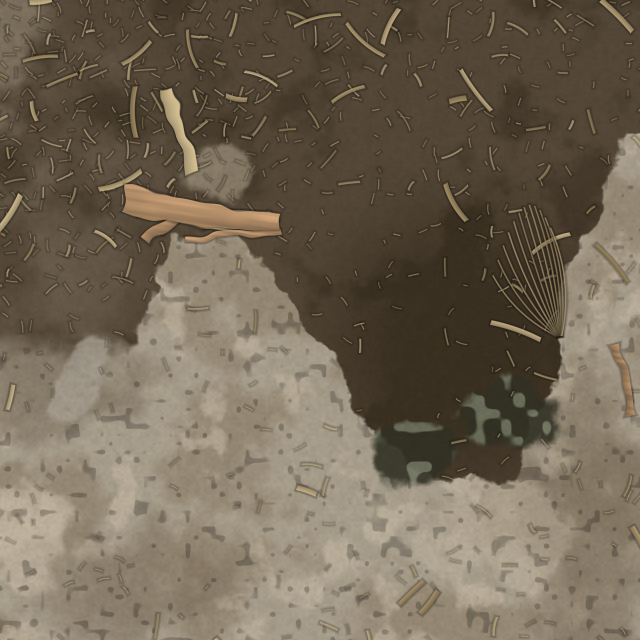
Write a three.js fragment shader that draws this texture.

```glsl
// Damp dark soil over worn concrete, seen from above, littered with straw.
// A warped floor line splits the two; noise tints them, hashed grids scatter
// the straw, and bowed sticks form the wood and the dry sprig.

varying vec2 vUv;

const vec3 SOIL = vec3(.325, .275, .215);
const vec3 WET_SOIL = vec3(.225, .185, .13);
const vec3 MUD = vec3(.45, .40, .33);
const vec3 TAN = vec3(.58, .53, .45);
const vec3 STONE = vec3(.65, .61, .54);
const vec3 PALE = vec3(.76, .71, .63);
const vec3 MOSS = vec3(.19, .19, .14);
const vec3 PEBBLE = vec3(.43, .45, .37);
const vec3 STRAW = vec3(.80, .72, .55);
const vec3 DULL_STRAW = vec3(.58, .50, .34);
const vec3 WOOD = vec3(.77, .61, .45);
const float SOFT = .0012;      // half width of smoothed edges
const float STRAW_CELL = .095; // grid size of the longest straws
const float BLADES = 12.;

float hash(vec2 p) {
  vec3 q = fract(p.xyx * .1031);
  q += dot(q, q.yzx + 33.33);
  return fract((q.x + q.y) * q.z);
}

float noise(vec2 p) {
  vec2 i = floor(p), f = fract(p);
  f = f * f * (3. - 2. * f);
  return mix(mix(hash(i), hash(i + vec2(1, 0)), f.x),
             mix(hash(i + vec2(0, 1)), hash(i + vec2(1, 1)), f.x), f.y);
}

float fbm(vec2 p) {
  float sum = 0., amp = .52;
  for (int i = 0; i < 5; i++) {
    sum += amp * noise(p);
    p = mat2(1.6, 1.2, -1.2, 1.6) * p + 7.3;
    amp *= .5;
  }
  return sum;
}

// Height of the border between concrete (below) and soil (above)
float floorLine(float x) {
  return .46 + .18 * smoothstep(.21, .27, x) - .38 * clamp((x - .38) / .26, 0., 1.)
    + .16 * smoothstep(.79, .88, x) + .2 * smoothstep(.86, .91, x)
    + .18 * smoothstep(.92, .97, x);
}

// Ragged elliptic patch (centre, radii), 1 inside
float blob(vec2 p, vec4 e, float blur) {
  float d = length((p - e.xy) / e.zw) + (fbm(p * 17. + e.xy * 9.) - .5) * 1.5;
  return 1. - smoothstep(1. - blur, 1. + blur, d);
}

// Bowed stick: x is its distance, y the position across it
vec2 stick(vec2 p, vec4 ends, float width, float bow) {
  vec2 q = p - ends.xy, dir = ends.zw - ends.xy;
  float len = length(dir);
  dir /= len;
  float along = dot(q, dir), t = clamp(along / len, 0., 1.);
  float across = dir.x * q.y - dir.y * q.x - bow * len * 4. * t * (1. - t);
  return vec2(max(abs(across) - width, abs(along - .5 * len) - .5 * len), across / width);
}

// Lays a stick on the ground with a thin contact shadow
void lay(inout vec3 col, vec2 s, vec3 tint, float opacity) {
  col *= 1. - .32 * opacity * (1. - smoothstep(0., .005, s.x));
  tint *= .93 + .13 * clamp(s.y, -1., 1.);
  col = mix(col, tint, opacity * (1. - smoothstep(-SOFT, SOFT, s.x)));
}

float strawDensity(vec2 c) {
  float high = smoothstep(.35, .8, c.y), left = 1. - smoothstep(.15, .6, c.x);
  return mix(.08, .07 + high * (.28 + .45 * left), step(floorLine(c.x), c.y));
}

void scatterStraw(inout vec3 col, vec2 p) {
  for (int layer = 0; layer < 3; layer++) {
    float fine = 2. - float(layer), size = STRAW_CELL * pow(.47, fine);
    for (int k = 0; k < 9; k++) {
      vec2 cell = floor(p / size) + vec2(mod(float(k), 3.), floor(float(k) / 3.)) - 1.;
      vec2 id = cell + 31. * fine + 5.;
      vec2 c = (cell + vec2(hash(id + 11.3), hash(id + 47.1))) * size;
      if (hash(id + 83.7) > strawDensity(c)) continue;
      float angle = 6.2832 * hash(id + 61.2);
      vec2 reach = vec2(cos(angle), sin(angle)) * size * mix(.14, .44, hash(id + 19.9));
      float width = max(.0009, size * mix(.022, .048, hash(id + 5.5)));
      vec2 s = stick(p, vec4(c - reach, c + reach), width, .16 * hash(id + 2.2) - .08);
      lay(col, s, mix(STRAW, DULL_STRAW, hash(id + 71.4)), .95 - .15 * fine);
    }
  }
}

vec3 concrete(vec2 p) {
  vec3 col = mix(TAN, STONE, smoothstep(.38, .58, fbm(p * 9. + 3.)));
  col = mix(col, PALE, .6 * smoothstep(.6, .74, fbm(p * 15. + 40.)));
  col = mix(col, MUD * 1.08, .65 * blob(p, vec4(.2, .08, .17, .09), .5));
  col = mix(col, MUD * 1.06, .65 * blob(p, vec4(.92, .14, .09, .2), .5));
  col = mix(col, MUD, .6 * blob(p, vec4(.05, .4, .16, .08), .5));
  col = mix(col, PALE, .65 * blob(p, vec4(.04, .17, .06, .08), .2));
  col = mix(col, PALE, .45 * blob(p, vec4(.78, .16, .1, .07), .15));
  return col * (1. - .22 * smoothstep(.76, .9, noise(p * 75.)));
}

vec3 soil(vec2 p) {
  float pit = 1. - smoothstep(.08, .33, length(p - vec2(.73, .45)));
  float damp = pit + .6 * smoothstep(.52, .72, fbm(p * 11. + 20.));
  vec3 col = mix(SOIL, WET_SOIL, min(damp, 1.));
  float dust = (1. - smoothstep(.05, .4, p.x)) * smoothstep(.35, .65, fbm(p * 7. + 60.));
  col = mix(col, MUD, .65 * dust);
  col = mix(col, TAN, .6 * blob(p, vec4(0, .94, .07, .12), .4));
  return mix(col, TAN, .8 * blob(p, vec4(.35, .735, .05, .04), .2));
}

void main() {
  vec2 p = vUv;
  // Ground: ragged border, blurred on the dusty left
  vec2 w = p + .07 * (vec2(fbm(p * 16.), fbm(p * 16. + 50.)) - .5);
  float slope = (floorLine(w.x + .004) - floorLine(w.x - .004)) / .008;
  float border = (w.y - floorLine(w.x)) / sqrt(1. + slope * slope);
  float blur = mix(.035, .003, smoothstep(.15, .23, p.x));
  vec3 col = mix(concrete(p), soil(p), smoothstep(-blur, blur, border));

  // Mossy rubble at the foot of the pit, a grey flake, fine grain
  float rubble = max(blob(p, vec4(.65, .29, .05, .05), .2), blob(p, vec4(.8, .35, .085, .05), .2));
  col = mix(col, mix(MOSS, PEBBLE, smoothstep(.58, .72, noise(p * 48.))), .9 * rubble);
  vec2 lean = p - vec2(.45 * (p.y - .4), 0);
  col = mix(col, STONE + vec3(0, .01, .03), .75 * blob(lean, vec4(.12, .4, .035, .09), .15));
  col *= .95 + .06 * noise(p * 240.) + .04 * noise(p * 110.);

  scatterStraw(col, p);

  // Dry sprig: blades fanning up from one root
  for (float i = 0.; i < BLADES; i++) {
    float f = i / (BLADES - 1.);
    vec4 ends = vec4(.87 + .008 * f, .475, .77 + .09 * f, .57 + .11 * sin(2.4 * f));
    lay(col, stick(p, ends, .0012, .08 - .16 * f), mix(DULL_STRAW, STRAW, .6 * hash(vec2(i, 9))), .85);
  }

  // Broken wood with streaked grain and rough sides
  vec2 q = p + .012 * (vec2(noise(p * 38.), noise(p * 38. + 9.)) - .5);
  vec3 grain = WOOD * (.84 + .26 * noise(vec2(p.x * 14., (p.y + .15 * p.x) * 210.)));
  lay(col, stick(q, vec4(.23, .625, .29, .67), .008, 0.), grain * .9, 1.);
  lay(col, stick(q, vec4(.29, .626, .44, .634), .005, .02), grain, 1.);
  lay(col, stick(q, vec4(.195, .69, .44, .652), .029 - .035 * p.x, -.03), grain, 1.);
  lay(col, stick(q, vec4(.257, .86, .298, .728), .009, .05), STRAW, 1.);
  lay(col, stick(q, vec4(.96, .46, .985, .35), .006, .05), grain * .85, 1.);
  gl_FragColor = vec4(col, 1);
}
```
